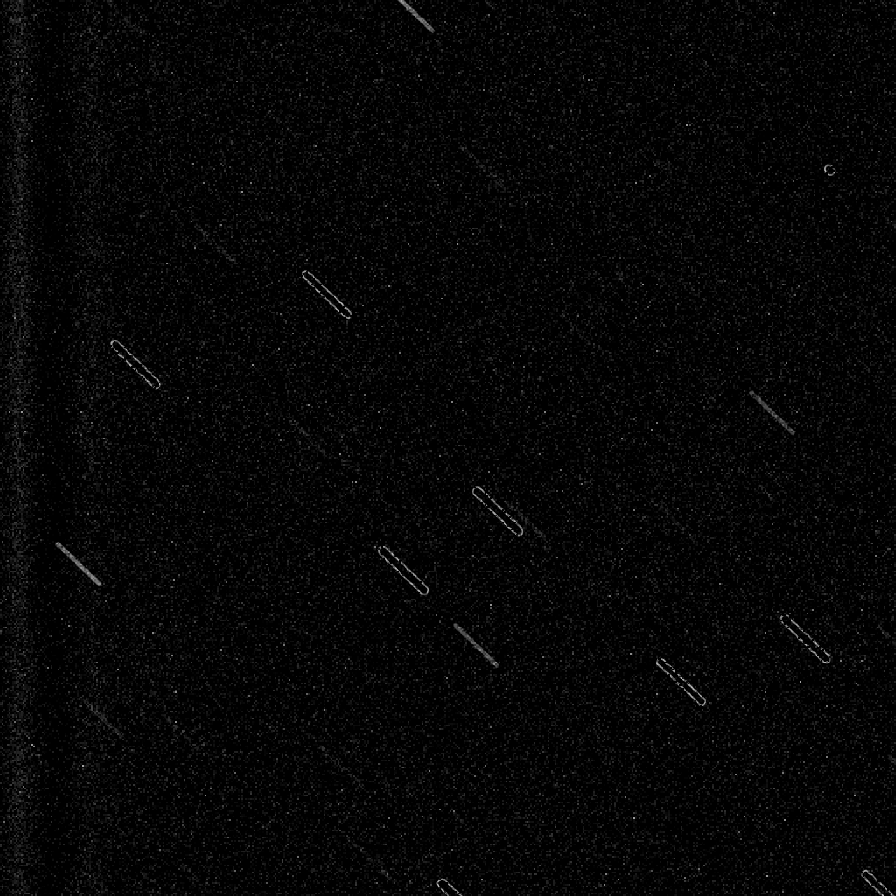
A WebGL 2 fragment shader for this texture:

```glsl
#version 300 es
precision highp float;
// Dark sensor frame: clipped gaussian grain, faint vertical bands on the left
// and parallel diagonal trails. Trails sit on a jittered grid and are drawn
// as rotated capsules, either filled and soft or as broken thin outlines.

uniform vec2 u_resolution;
out vec4 fragColor;

// Four uniform random values per integer cell
vec4 hash4(ivec2 cell, uint seed) {
    uvec4 v = uvec4(uint(cell.x + 4096), uint(cell.y + 4096), seed, seed + 7u);
    v = v * 1664525u + 1013904223u;
    v.x += v.y * v.w; v.y += v.z * v.x; v.z += v.x * v.y; v.w += v.y * v.z;
    v ^= v >> 16u;
    v.x += v.y * v.w; v.y += v.z * v.x; v.z += v.x * v.y; v.w += v.y * v.z;
    return vec4(v >> 8u) / 16777216.0;
}

float gradientDot(ivec2 corner, vec2 offset) {
    float angle = 6.2832 * hash4(corner, 3u).x;
    return dot(vec2(cos(angle), sin(angle)), offset);
}

float gradientNoise(vec2 p) {
    ivec2 i = ivec2(floor(p));
    vec2 f = fract(p);
    vec2 w = f * f * f * (f * (f * 6.0 - 15.0) + 10.0);
    float low = mix(gradientDot(i, f), gradientDot(i + ivec2(1, 0), f - vec2(1, 0)), w.x);
    float high = mix(gradientDot(i + ivec2(0, 1), f - vec2(0, 1)),
                     gradientDot(i + ivec2(1, 1), f - vec2(1, 1)), w.x);
    return mix(low, high, w.y);
}

float bump(float x, float center, float width) {
    float t = (x - center) / width;
    return exp(-t * t);
}

// Signed distance to a capsule lying along x
float capsule(vec2 p, float halfLength, float radius) {
    p.x -= clamp(p.x, -halfLength, halfLength);
    return length(p) - radius;
}

// x: light added under the grain, y: outline coverage, z: hollow interior
vec3 trails(vec2 uv, float pixel) {
    const float count = 7.0;
    vec2 along = normalize(vec2(0.050, -0.048));
    float wobble = 0.0012 * gradientNoise(uv * 170.0);
    vec3 sum = vec3(0.0);
    for (int j = -1; j <= 1; j++)
    for (int i = -1; i <= 1; i++) {
        ivec2 cell = ivec2(floor(uv * count)) + ivec2(i, j);
        vec4 place = hash4(cell, 11u);
        vec4 look = hash4(cell, 29u);
        vec2 d = uv - (vec2(cell) + place.xy) / count;
        vec2 p = vec2(dot(d, along), dot(d, vec2(-along.y, along.x)));

        if (look.x < 0.19) {
            // Hollow trail, or now and then a tiny ring
            float halfLength = look.x < 0.02 ? 0.001 : 0.032;
            float dist = capsule(p, halfLength, 0.0036 + 0.0014 * look.y) + wobble;
            sum.y = max(sum.y, clamp(0.5 + (0.001 - abs(dist)) / pixel, 0.0, 1.0));
            sum.z = max(sum.z, clamp(0.5 - dist / pixel, 0.0, 1.0));
        } else {
            // Filled trail: a few bright, most barely above the grain
            float light = look.x < 0.31 ? mix(0.24, 0.46, look.y)
                                        : mix(0.015, 0.13, look.y * look.y);
            float dist = capsule(p, 0.032, 0.0012);
            sum.x += light * (1.0 - smoothstep(0.0, 0.0026, dist));
        }
    }
    return sum;
}

void main() {
    vec2 uv = gl_FragCoord.xy / u_resolution;
    ivec2 grain = ivec2(floor(uv * 512.0));
    vec4 h = hash4(grain, 1u);

    // Gaussian grain around a level below black
    float gauss = sqrt(-2.0 * log(max(h.x, 1e-6))) * cos(6.2832 * h.y);
    float level = -0.036 + 0.088 * gauss;
    level += 0.012 * gradientNoise(uv * 5.0);

    // Vertical bands
    float drift = 1.0 + 0.3 * gradientNoise(vec2(uv.x * 2.0, uv.y * 6.0));
    level += drift * (0.095 * bump(uv.x, 0.021, 0.013) + 0.042 * bump(uv.x, 0.103, 0.017)
                    + 0.010 * bump(uv.x, 0.175, 0.020));
    level -= 0.05 * bump(uv.x, 0.061, 0.017);

    // Sparse hot specks
    level += step(0.9955, h.z) * mix(0.12, 0.5, h.w * h.w);

    // Trails, with grain-sized breaks in the outlines
    vec3 trail = trails(uv, 1.0 / min(u_resolution.x, u_resolution.y));
    vec4 breaks = hash4(grain, 5u);
    level += trail.x;
    level = mix(level, level * 0.6, trail.z);
    float stroke = trail.y * step(0.16, breaks.x) * mix(0.3, 0.72, breaks.y);
    level = max(level, stroke);

    fragColor = vec4(vec3(clamp(level, 0.0, 1.0)), 1.0);
}
```
